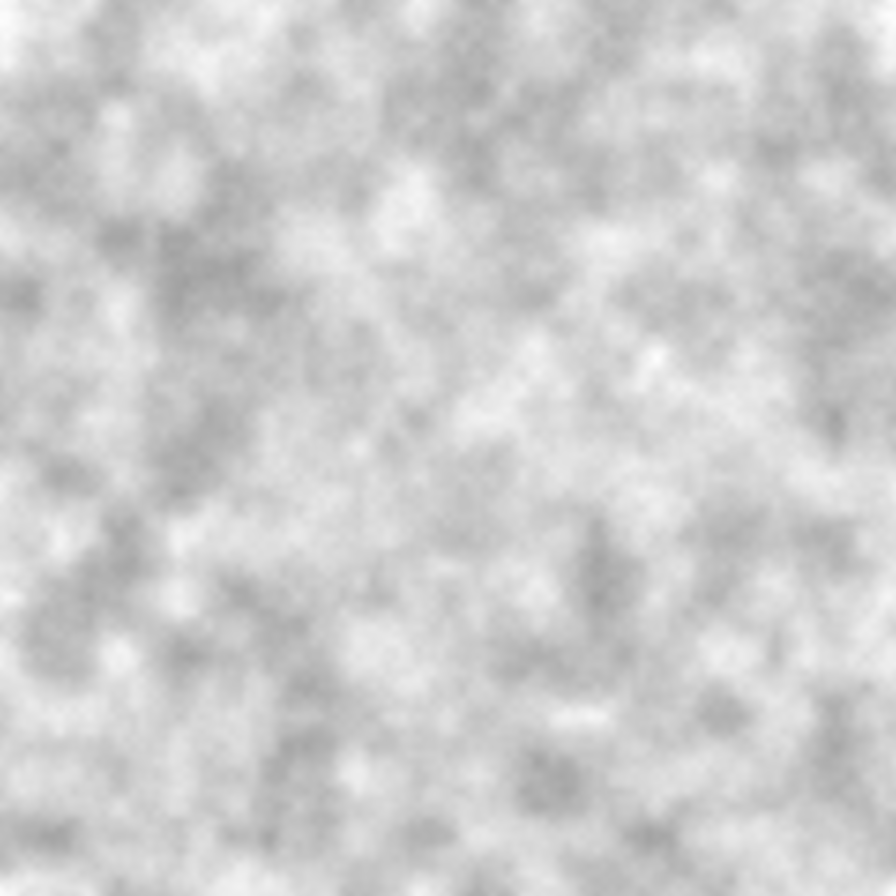
This texture is drawn by a Shadertoy shader. Its source:

```glsl
const int OCTAVES = 4;
const float BASE_CELLS = 15.0;
const float MEAN_GREY = 0.80;
const float CONTRAST = 0.44;

// Integer hash of a lattice point, from 0 to 1
float hash(ivec2 cell, int seed) {
    uint h = uint(cell.x) * 1597334677u
           ^ uint(cell.y) * 3812015801u
           ^ uint(seed + 1) * 2654435769u;
    h = (h ^ (h >> 16)) * 2146121005u;
    h = (h ^ (h >> 15)) * 2221713035u;
    h ^= h >> 16;
    return float(h & 0xffffffu) / float(0xffffffu);
}

// Value noise whose lattice wraps after a whole number of cells
float tileNoise(vec2 uv, float cells, int seed) {
    vec2 p = uv * cells;
    vec2 corner = floor(p);
    vec2 blend = smoothstep(0.0, 1.0, p - corner);
    ivec2 lo = ivec2(mod(corner, cells));
    ivec2 hi = ivec2(mod(corner + 1.0, cells));
    float bottom = mix(hash(lo, seed), hash(ivec2(hi.x, lo.y), seed), blend.x);
    float top = mix(hash(ivec2(lo.x, hi.y), seed), hash(hi, seed), blend.x);
    return mix(bottom, top, blend.y);
}

// Octaves of doubling frequency and halving strength, centred on zero
float cloud(vec2 uv, float baseCells) {
    float sum = 0.0;
    float total = 0.0;
    float strength = 1.0;
    float cells = baseCells;
    for (int octave = 0; octave < OCTAVES; octave++) {
        sum += strength * (tileNoise(uv, cells, octave) - 0.5);
        total += strength;
        strength *= 0.5;
        cells *= 2.0;
    }
    return sum / total;
}

void mainImage(out vec4 fragColor, in vec2 fragCoord) {
    vec2 uv = fragCoord / iResolution.xy;
    float grey = MEAN_GREY + CONTRAST * cloud(uv, BASE_CELLS);
    fragColor = vec4(vec3(grey), 1.0);
}
```
